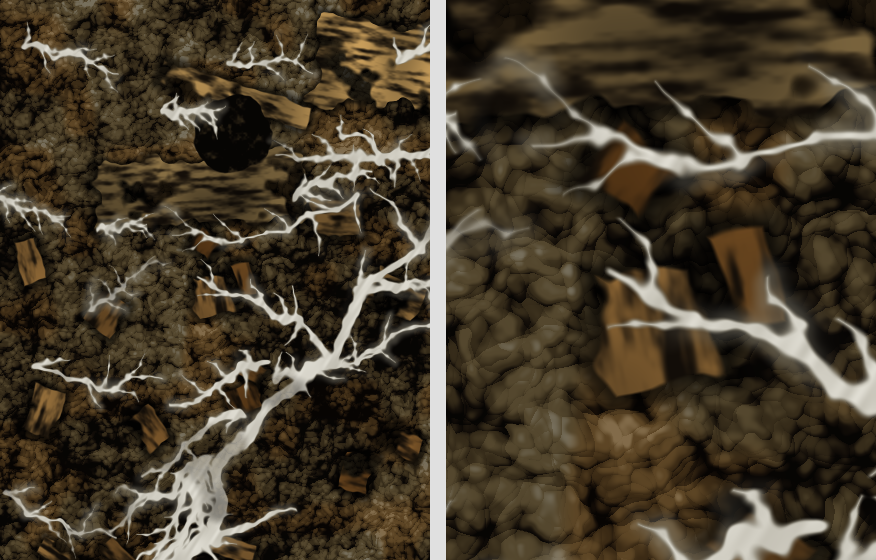
Left, the full canvas; right, a detail of the centre.
A Shadertoy shader for this texture:

```glsl
// Pale fungal strands creeping over dark crumbly soil with buried wood chips.
// Soil is layered cellular noise, wood is streaked noise in rough boxes, and
// strands are random walks with twigs, fused by a smooth minimum.
const vec3 BLACK = vec3(0.025, 0.018, 0.012), DARK = vec3(0.07, 0.05, 0.03);
const vec3 EARTH = vec3(0.21, 0.17, 0.10), LIGHT = vec3(0.33, 0.28, 0.18);
const vec3 TAN = vec3(0.66, 0.52, 0.30), RUST = vec3(0.34, 0.21, 0.08);
const vec3 GREY = vec3(0.52, 0.50, 0.44), WHITE = vec3(0.88, 0.87, 0.83);
const vec2 LIGHT_DIR = vec2(-0.35, 0.75);
const float SOFT = 0.0019; // edge softness
const float WEB = 0.008;   // webbing at forks
const float BEND = 1.2;    // turn range of a strand
const float PATCHES = 1.7; // broad light and dark areas of soil
const int STEPS = 8;
vec2 hash2(vec2 p) {
  vec3 q = fract(p.xyx * vec3(0.1031, 0.1030, 0.0973));
  q += dot(q, q.yzx + 33.33);
  return fract((q.xx + q.yz) * q.zy);
}
float noise(vec2 p) {
  vec2 i = floor(p), f = fract(p);
  f = f * f * (3.0 - 2.0 * f);
  return mix(mix(hash2(i).x, hash2(i + vec2(1, 0)).x, f.x),
             mix(hash2(i + vec2(0, 1)).x, hash2(i + 1.0).x, f.x), f.y);
}
float fbm(vec2 p) {
  return 0.53 * noise(p) + 0.3 * noise(p * 2.1 + 7.0) + 0.17 * noise(p * 4.3 + 19.0);
}
vec2 wobble(vec2 p) { return vec2(noise(p), noise(p + 40.0)) - 0.5; }
vec2 heading(float angle) { return vec2(cos(angle), sin(angle)); }
float inside(float d) { return 1.0 - smoothstep(-SOFT, SOFT, d); }
// Domed, side-lit grains around jittered cell centres
float crumbs(vec2 p) {
  vec2 near = vec2(2.0), id = floor(p);
  for (int k = 0; k < 9; k++) {
    vec2 c = floor(p) + vec2(k % 3 - 1, k / 3 - 1), away = p - c - hash2(c + 50.0);
    if (dot(away, away) < dot(near, near)) { near = away; id = c; }
  }
  return 0.85 - 1.3 * dot(near, near) + 0.5 * dot(near, LIGHT_DIR) + 0.3 * hash2(id + 90.0).x;
}
vec3 soil(vec2 p) {
  vec2 q = p + 0.016 * wobble(p * 40.0) + 0.004 * wobble(p * 130.0);
  float grain = 0.35 * crumbs(q * 19.0) + 0.35 * crumbs(q * 43.0) + 0.3 * crumbs(q * 92.0);
  float tone = 0.4 + 1.7 * (grain - 0.65) + PATCHES * (fbm(p * 5.0 + 3.0) - 0.5);
  tone += 0.35 * (noise(p * 170.0) - 0.5);
  vec3 col = mix(BLACK, DARK, smoothstep(-0.1, 0.18, tone));
  col = mix(col, EARTH, smoothstep(0.12, 0.5, tone));
  col = mix(col, LIGHT, smoothstep(0.5, 0.92, tone));
  col = mix(col, GREY, 0.7 * smoothstep(0.95, 1.3, tone));
  return mix(col, col * vec3(1.1, 0.97, 0.8), smoothstep(0.5, 0.75, noise(p * 14.0 + 60.0)));
}
// Rough plank with lengthwise grain, a shadow and a partly buried face
void layChip(inout vec3 col, vec2 p, vec2 centre, vec2 size, float angle, float seed, vec3 tint) {
  vec2 axis = heading(angle), r = p - centre;
  vec2 q = vec2(dot(r, axis), dot(r, vec2(-axis.y, axis.x))), box = abs(q) - size;
  float d = length(max(box, 0.0)) + min(max(box.x, box.y), 0.0);
  if (d > 0.05) return;
  d += 0.8 * size.y * (fbm(p * 22.0 + seed) - 0.4);
  float fibre = 0.45 * noise(q * vec2(30, 150) + seed) + 0.55 * fbm(q * vec2(35, 75) + seed);
  vec3 wood = mix(DARK, tint, smoothstep(0.2, 0.68, fibre)) * (0.7 + 0.6 * noise(p * 14.0 + seed));
  col *= 0.35 + 0.65 * smoothstep(0.0, 0.02, d);
  col = mix(col, wood, inside(d) * smoothstep(0.3, 0.42, fbm(p * 17.0 + seed * 3.0)));
}
// Adds a tapered segment to the strand distance d
float join(float d, vec2 p, vec2 a, vec2 b, float wa, float wb) {
  vec2 ab = b - a;
  float t = clamp(dot(p - a, ab) / dot(ab, ab), 0.0, 1.0);
  float e = length(p - a - ab * t) - mix(wa, wb, t), h = max(WEB - abs(d - e), 0.0);
  return min(d, e) - 0.25 * h * h / WEB;
}
// Random walk with side twigs
float grow(float d, vec2 p, vec2 a, float aim, float len, float width, float seed) {
  if (distance(p, a) > len * 1.15 + 0.12) return d;
  float twig = 0.03 + 0.11 * len, thin = 0.6 * width / float(STEPS);
  for (int i = 0; i < STEPS; i++) {
    vec2 r = hash2(vec2(float(i) * 7.0 + 3.0, seed));
    float angle = aim + (r.x - 0.5) * BEND, w = width - thin * float(i);
    vec2 b = a + heading(angle) * len / float(STEPS), t = a;
    d = join(d, p, a, b, w, w - thin);
    if (r.y > 0.35 && distance(p, a) < twig + 0.04)
      for (int k = 0; k < 3; k++) {
        float turn = (i % 2 == 0 ? 1.0 : -1.0) * (0.5 + 0.7 * r.x);
        turn += 0.9 * (hash2(vec2(i * 3 + k, seed + 40.0)).x - 0.5);
        vec2 u = t + heading(angle + turn) * twig / 3.0;
        float tw = w * (0.68 - 0.16 * float(k));
        d = join(d, p, t, u, tw, tw - 0.16 * w);
        t = u;
      }
    a = b;
  }
  return d;
}
float strands(vec2 p) {
  p += 0.018 * wobble(p * 20.0) + 0.006 * wobble(p * 75.0);
  float d = grow(1.0, p, vec2(0.27, -0.03), 0.99, 1.08, 0.0125, 5.0); // trunk
  d = grow(d, p, vec2(0.64, 0.65), 3.32, 0.36, 0.0045, 11.0);
  d = grow(d, p, vec2(0.78, 0.74), 3.16, 0.3, 0.0065, 17.0);
  for (int i = 0; i < 7; i++) { // roots at the foot, then arms up the trunk
    float f = float(i), up = max(f - 3.0, 0.0);
    d = grow(d, p, vec2(0.37, 0.18) + up * vec2(0.055, 0.085), 3.75 + 0.28 * f - 0.9 * up,
      0.23 - 0.01 * up, 0.0065, 31.0 + f);
  }
  for (int i = 0; i < 20; i++) { // scattered wisps
    vec2 cell = vec2(i % 4, i / 4), r = hash2(cell + 12.0), s = hash2(cell + 77.0);
    if (s.x > 0.25) d = grow(d, p, (cell + r - 0.3) * vec2(0.2, 0.21), mix(-0.5, 0.9, s.y),
      0.08 + 0.16 * r.y, mix(0.0026, 0.0058, r.x), 50.0 + float(i));
  }
  return d;
}
void mainImage(out vec4 fragColor, in vec2 fragCoord) {
  vec2 p = fragCoord / iResolution.y;
  vec3 col = soil(p);
  for (int i = 0; i < 16; i++) { // small wood chips, then large pieces
    vec2 cell = vec2(i % 4, i / 4), r = hash2(cell + 5.0), s = hash2(cell + 33.0);
    layChip(col, p, (cell + r) * vec2(0.2, 0.16), vec2(0.026, 0.015) + 0.022 * vec2(s.x, r.y),
      3.0 * s.y - 1.5, float(i) * 5.0, mix(RUST, TAN, 0.7 * s.x));
  }
  layChip(col, p, vec2(0.36, 0.66), vec2(0.19, 0.06), 0.05, 91.0, mix(LIGHT, TAN, 0.3));
  layChip(col, p, vec2(0.68, 0.885), vec2(0.125, 0.08), -0.15, 97.0, TAN);
  layChip(col, p, vec2(0.42, 0.83), vec2(0.14, 0.022), -0.3, 103.0, TAN);
  float stone = distance(p, vec2(0.415, 0.76)) - 0.08 + 0.02 * fbm(p * 25.0); // dark pitted stone
  col = mix(col, mix(BLACK, EARTH, smoothstep(0.5, 0.95, fbm(p * 65.0))), inside(stone));
  // Strands: thin film, grey rims, white cores
  float d = strands(p), film = 1.0 - smoothstep(0.0, 0.014, d);
  col = mix(col, GREY, 0.5 * film * smoothstep(0.35, 0.75, noise(p * 20.0 + 8.0)));
  float streak = noise(vec2(dot(p, vec2(143, -92)), dot(p, vec2(13, 21))));
  vec3 thread = mix(GREY, WHITE, smoothstep(-0.001, 0.003, -d) * (0.65 + 0.35 * streak));
  float bare = mix(0.65, 1.0, smoothstep(0.2, 0.4, noise(p * 10.0 + 21.0)));
  fragColor = vec4(mix(col, thread, inside(d) * bare), 1.0);
}
```
